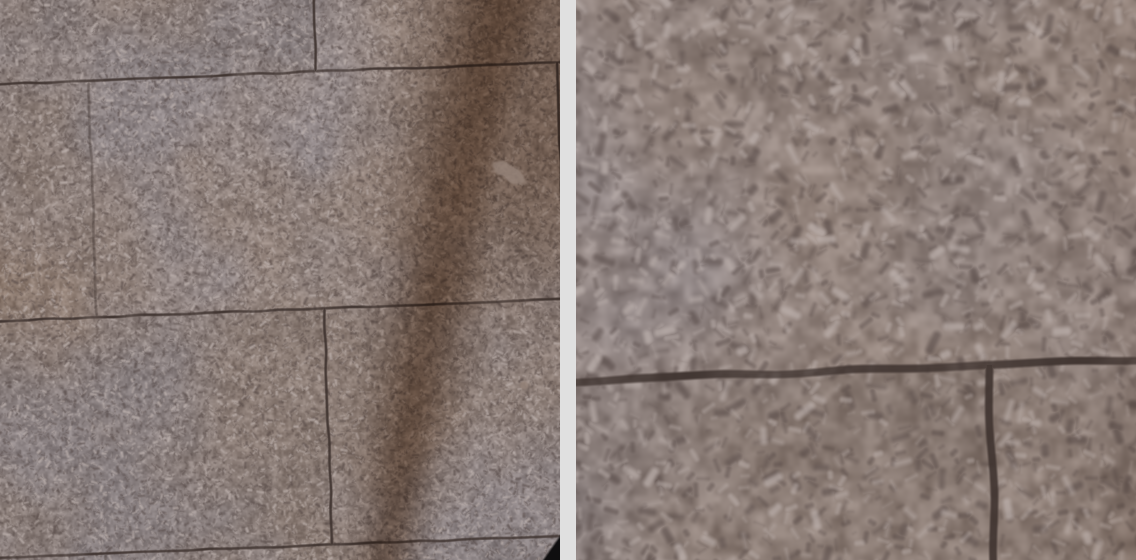
Left, the full canvas; right, a detail of the centre.
Give the GLSL for this texture, as a Shadertoy shader.

```glsl
// Speckled stone slabs in a staggered bond, slightly tilted, with thin dark joints.
// Chips are random capsules scattered on jittered grids; cloudy noise tints the stone
// and a soft brown shadow, narrowing downwards, crosses the right side.

const vec2  SLAB        = vec2(0.838, 0.423);   // slab width and height
const vec2  ORIGIN      = vec2(0.577, 0.004);   // first joint corner
const float STAGGER     = 0.485;                // shift of odd rows, in slabs
const float ROW_SLOPE   = 0.039;
const float JOINT_LEAN  = 0.035;
const float JOINT_HALF  = 0.0017;
const float CHIP_FREQ   = 76.0;

const vec3 STONE_WARM   = vec3(0.555, 0.495, 0.465);
const vec3 STONE_COOL   = vec3(0.550, 0.515, 0.520);
const vec3 STONE_OCHRE  = vec3(0.580, 0.480, 0.400);
const vec3 CHIP_LIGHT   = vec3(0.750, 0.705, 0.690);
const vec3 CHIP_DARK    = vec3(0.325, 0.275, 0.265);
const vec3 JOINT_COLOR  = vec3(0.245, 0.200, 0.185);
const vec3 SHADOW_TINT  = vec3(0.650, 0.555, 0.475);
const vec3 SCUFF_COLOR  = vec3(0.590, 0.520, 0.480);
const vec3 CORNER_COLOR = vec3(0.060, 0.055, 0.060);

vec2 hash2(vec2 p) {
    vec3 q = fract(p.xyx * vec3(0.1031, 0.1030, 0.0973));
    q += dot(q, q.yzx + 33.33);
    return fract((q.xx + q.yz) * q.zy);
}

float noise(vec2 p) {
    vec2 i = floor(p), f = fract(p);
    f = f * f * (3.0 - 2.0 * f);
    return mix(mix(hash2(i).x, hash2(i + vec2(1, 0)).x, f.x),
               mix(hash2(i + vec2(0, 1)).x, hash2(i + vec2(1, 1)).x, f.x), f.y);
}

float fbm(vec2 p) {
    float sum = 0.0, amp = 0.5;
    for (int k = 0; k < 4; k++) {
        sum += amp * noise(p);
        p = mat2(1.6, 1.2, -1.2, 1.6) * p + 17.3;
        amp *= 0.5;
    }
    return sum / 0.9375;
}

// Coverage by randomly turned capsules, one per jittered cell
float chips(vec2 p, float freq, float density, float seed, float px) {
    p *= freq;
    float soft = 0.13 + 0.5 * px * freq, cover = 0.0;
    for (int j = -1; j <= 1; j++)
    for (int i = -1; i <= 1; i++) {
        vec2 cell = floor(p) + vec2(i, j);
        vec2 jitter = hash2(cell + seed), kind = hash2(cell + seed + 71.7);
        vec2 shape = hash2(cell + seed + 143.1);
        float angle = 6.2832 * kind.y;
        vec2 axis = vec2(cos(angle), sin(angle)), d = p - cell - jitter;
        float halfLen = mix(0.08, 0.38, shape.x);
        d -= axis * clamp(dot(d, axis), -halfLen, halfLen);
        float chip = 1.0 - smoothstep(-soft, soft, length(d) - mix(0.07, 0.18, shape.y));
        cover = max(cover, chip * step(kind.x, density) * mix(0.35, 1.0, shape.y));
    }
    return cover;
}

// Soft line mask around a joint
float joint(float dist, float px) {
    return 1.0 - smoothstep(JOINT_HALF - 0.7 * px, JOINT_HALF + 0.0012 + 0.7 * px, dist);
}

void mainImage(out vec4 fragColor, in vec2 fragCoord) {
    vec2 p = fragCoord / iResolution.xy;
    float px = 1.0 / min(iResolution.x, iResolution.y);

    // Slab layout: tilted coordinates with a slight waver
    vec2 waver = 0.003 * (vec2(noise(p * 24.0), noise(p * 24.0 + 50.0)) - 0.5);
    vec2 q = p + waver + vec2(JOINT_LEAN * (p.y - 0.5), -ROW_SLOPE * p.x) - ORIGIN;
    vec2 g = q / SLAB;
    float row = floor(g.y);
    g.x += STAGGER * mod(row, 2.0);
    vec2 slabId = vec2(floor(g.x), row);
    vec2 edge = abs(fract(g + 0.5) - 0.5) * SLAB;

    // Stone: cloudy tint, tone per slab, fine grain
    float cloud = fbm(p * 3.5 + 4.0);
    float cool = smoothstep(0.3, 0.7, cloud + 0.25 * (0.5 - p.y));
    vec3 col = mix(STONE_WARM, STONE_COOL, cool);
    float ochre = exp(-dot((p - vec2(0.0, 0.48)) / vec2(0.16, 0.14), (p - vec2(0.0, 0.48)) / vec2(0.16, 0.14)));
    col = mix(col, STONE_OCHRE, 0.6 * ochre);
    col *= 0.975 + 0.05 * hash2(slabId + 9.0).x + 0.10 * (fbm(p * 9.0 + 30.0) - 0.5);
    col += 0.13 * (noise(p * 120.0) - 0.5) + 0.08 * (noise(p * 230.0 + 8.0) - 0.5);

    // Dark and light chips in two sizes
    float dark = max(chips(p, CHIP_FREQ, 0.55, 11.0, px), 0.8 * chips(p, CHIP_FREQ * 1.5, 0.45, 37.0, px));
    float light = max(chips(p, CHIP_FREQ, 0.36, 59.0, px), 0.7 * chips(p, CHIP_FREQ * 1.5, 0.40, 83.0, px));
    col = mix(col, CHIP_DARK, 0.55 * dark);
    col = mix(col, CHIP_LIGHT, 0.68 * light);

    // Joints: upright ones wear fainter towards the left
    float upright = joint(edge.x, px) * mix(0.35, 0.9, smoothstep(0.1, 0.5, p.x));
    float level = joint(edge.y, px) * mix(0.65, 1.0, noise(p * 30.0 + 5.0));
    col = mix(col, JOINT_COLOR, max(upright, level));

    // Pale scuff and spot
    vec2 s = mat2(0.87, 0.5, -0.5, 0.87) * (p - vec2(0.908, 0.692));
    s = vec2(0.87 * (p.x - 0.908) - 0.5 * (p.y - 0.692), 0.5 * (p.x - 0.908) + 0.87 * (p.y - 0.692));
    float scuff = length(s / vec2(0.037, 0.013)) + 0.5 * (noise(p * 70.0) - 0.5);
    float spot = length(p - vec2(0.936, 0.312)) / 0.008;
    float pale = max(1.0 - smoothstep(0.75, 1.15, scuff), 1.0 - smoothstep(0.6, 1.2, spot));

    // Shadow: leaning band plus a broad dim area at the upper right
    float center = 0.69 + 0.16 * p.y + 0.05 * p.y * p.y;
    float reach = (p.x - center) / mix(0.05, 0.12, p.y);
    float band = exp(-reach * reach) * mix(0.8, 1.0, p.y);
    float dim = 0.62 * smoothstep(0.68, 0.92, p.x) * smoothstep(0.3, 0.75, p.y);
    col *= mix(vec3(1.0), SHADOW_TINT, max(band, dim));
    col = mix(col, SCUFF_COLOR, 0.8 * pale);

    // Dark object cutting the lower right corner
    float corner = p.x - 0.97 - 0.7 * p.y;
    col = mix(col, CORNER_COLOR, smoothstep(-0.002 - px, 0.002 + px, corner));
    fragColor = vec4(clamp(col, 0.0, 1.0), 1.0);
}
```
